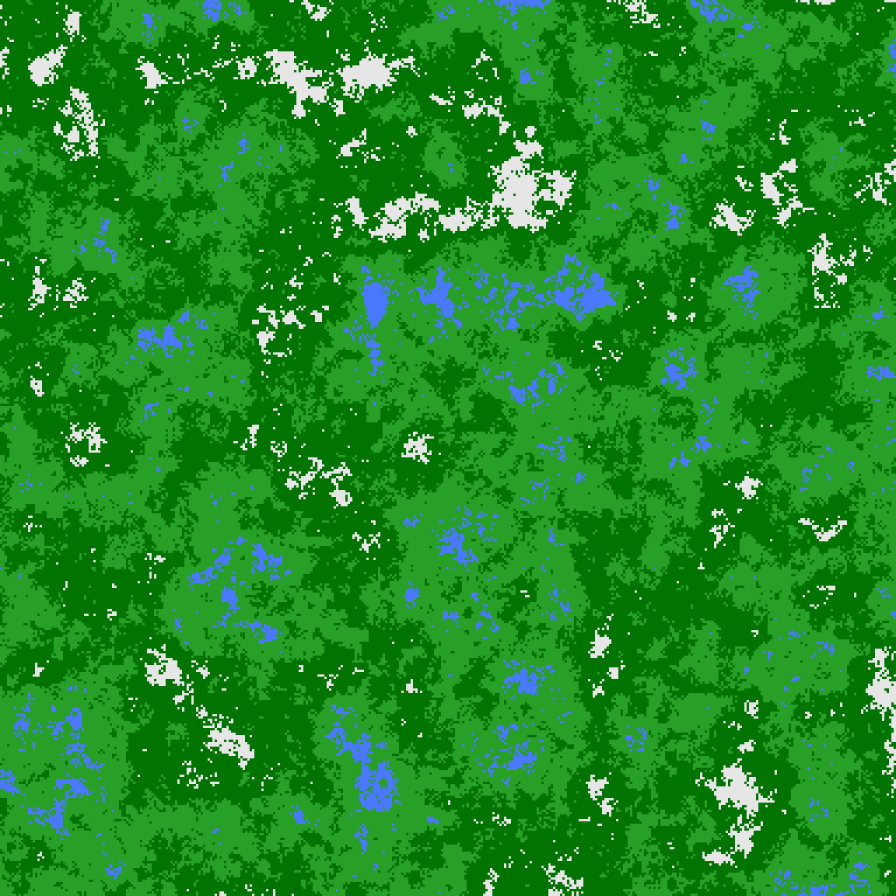
A Shadertoy shader for this texture:

```glsl
// A speckled terrain map: fractal value noise is sampled once per square cell
// and cut by thresholds into water, meadow, forest and snow. Cell borders are
// smoothed by weighting the four cells nearest to each pixel by coverage.

const float CELLS = 384.0;        // cells along the canvas height
const float COARSEST_STEP = 32.0; // lattice spacing of the first octave, in cells
const int OCTAVES = 6;            // the last octave varies from cell to cell
const float PERSISTENCE = 0.79;
const float LATTICE_VARIANCE = 0.184; // mean variance of one smoothed octave

const vec3 WATER = vec3(0.29, 0.47, 1.0);
const vec3 MEADOW = vec3(0.157, 0.627, 0.157);
const vec3 FOREST = vec3(0.0, 0.45, 0.0);
const vec3 SNOW = vec3(0.9, 0.9, 0.9);

// Height limits, in standard deviations
const float WATER_LEVEL = -1.8;
const float FOREST_LEVEL = 0.0;
const float SNOW_LEVEL = 1.86;

// Integer hash of a lattice point, from -1 to 1
float hash(ivec2 point, int seed) {
    uvec2 q = uvec2(point + 4096);
    uint h = q.x * 1597u + q.y * 51749u + uint(seed) * 7919u;
    h = (h ^ (h >> 15)) * 73939u;
    h ^= q.y * 3571u + (h >> 13);
    h = (h ^ (h >> 16)) * 668265u;
    h = (h ^ (h >> 14)) * 45679u;
    h ^= h >> 16;
    return float(h & 65535u) / 32767.5 - 1.0;
}

float valueNoise(vec2 p, int seed) {
    ivec2 corner = ivec2(floor(p));
    vec2 f = fract(p);
    vec2 s = f * f * (3.0 - 2.0 * f);
    float low = mix(hash(corner, seed), hash(corner + ivec2(1, 0), seed), s.x);
    float high = mix(hash(corner + ivec2(0, 1), seed), hash(corner + ivec2(1, 1), seed), s.x);
    return mix(low, high, s.y);
}

// Sum of octaves, scaled to unit standard deviation
float terrainHeight(vec2 cell) {
    float height = 0.0;
    float variance = 0.0;
    float amplitude = 1.0;
    float spacing = COARSEST_STEP;
    for (int i = 0; i < OCTAVES; i++) {
        height += amplitude * valueNoise(cell / spacing, i + 1);
        // At a spacing of one cell the samples are unsmoothed
        variance += amplitude * amplitude * (spacing > 1.5 ? LATTICE_VARIANCE : 1.0 / 3.0);
        amplitude *= PERSISTENCE;
        spacing *= 0.5;
    }
    return height / sqrt(variance);
}

vec3 terrainColor(vec2 cell) {
    float height = terrainHeight(cell);
    vec3 color = mix(WATER, MEADOW, step(WATER_LEVEL, height));
    color = mix(color, FOREST, step(FOREST_LEVEL, height));
    return mix(color, SNOW, step(SNOW_LEVEL, height));
}

void mainImage(out vec4 fragColor, in vec2 fragCoord) {
    float pixelWidth = CELLS / iResolution.y;
    vec2 p = fragCoord * pixelWidth - 0.5;
    vec2 cell = floor(p);

    // Share of the pixel that lies beyond the nearest cell border
    vec2 cover = clamp((fract(p) - 0.5) / pixelWidth + 0.5, 0.0, 1.0);

    vec3 lower = mix(terrainColor(cell), terrainColor(cell + vec2(1, 0)), cover.x);
    vec3 upper = mix(terrainColor(cell + vec2(0, 1)), terrainColor(cell + vec2(1, 1)), cover.x);
    fragColor = vec4(mix(lower, upper, cover.y), 1.0);
}
```
